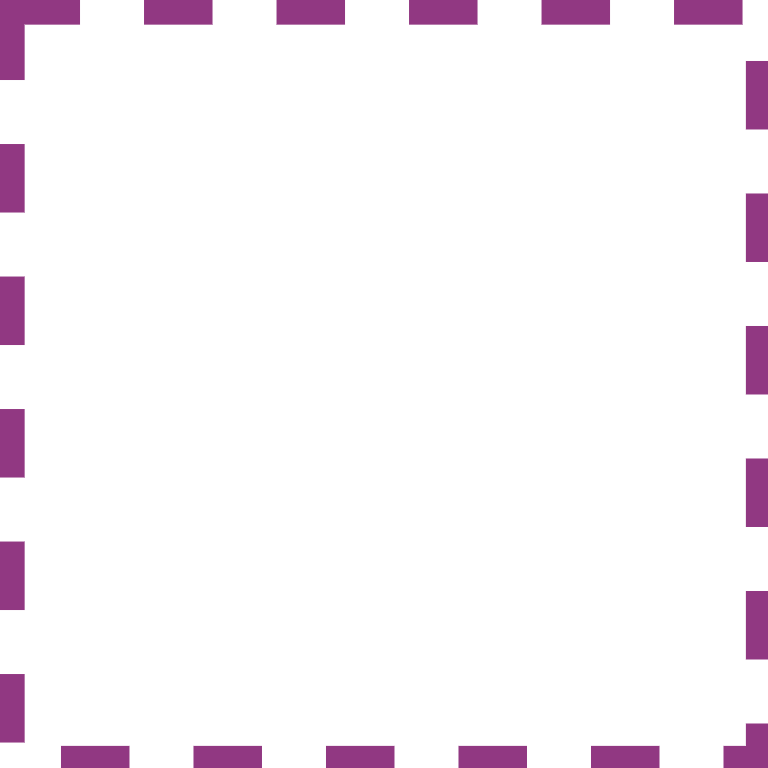
Reproduce this background procedurally as a WebGL 1 fragment shader.

```glsl
precision highp float;
// Draws a purple dashed border around a plain white canvas.

uniform vec2 u_resolution;

const vec3 PAPER = vec3(1.0);
const vec3 PURPLE = vec3(0.57, 0.22, 0.51);

const float DASH_PERIOD = 0.17253;
const float DASH_LENGTH = 0.0892;
const float NEAR_START = 0.0150;   // first dash on the top and left sides
const float FAR_START = 0.0794;    // first dash on the bottom and right sides
const float NEAR_WIDTH = 0.0321;   // thickness of the top and left sides
const float FAR_WIDTH = 0.0288;    // thickness of the bottom and right sides

// Signed distance along a line to the nearest repeated dash.
float dashDistance(float along, float start) {
  float halfPeriod = 0.5 * DASH_PERIOD;
  float offset = along - start - 0.5 * DASH_LENGTH;
  float local = mod(offset + halfPeriod, DASH_PERIOD) - halfPeriod;
  return abs(local) - 0.5 * DASH_LENGTH;
}

// Signed distance to a dashed strip lying on one side.
float dashedSide(float along, float depth, float start, float width) {
  return max(dashDistance(along, start), depth - width);
}

void main() {
  // Measure from the upper left, where the dashes begin.
  vec2 uv = gl_FragCoord.xy / u_resolution;
  vec2 p = vec2(uv.x, 1.0 - uv.y);
  float pixel = 1.0 / min(u_resolution.x, u_resolution.y);

  // Top and left sides, joined by a solid corner.
  float border = dashedSide(p.x, p.y, NEAR_START, NEAR_WIDTH);
  border = min(border, dashedSide(p.y, p.x, NEAR_START, NEAR_WIDTH));
  border = min(border, max(p.x, p.y) - NEAR_WIDTH);

  // Bottom and right sides.
  border = min(border, dashedSide(p.x, 1.0 - p.y, FAR_START, FAR_WIDTH));
  border = min(border, dashedSide(p.y, 1.0 - p.x, FAR_START, FAR_WIDTH));

  // Blend over one pixel for smooth edges.
  float coverage = clamp(0.5 - border / pixel, 0.0, 1.0);
  gl_FragColor = vec4(mix(PAPER, PURPLE, coverage), 1.0);
}
```
